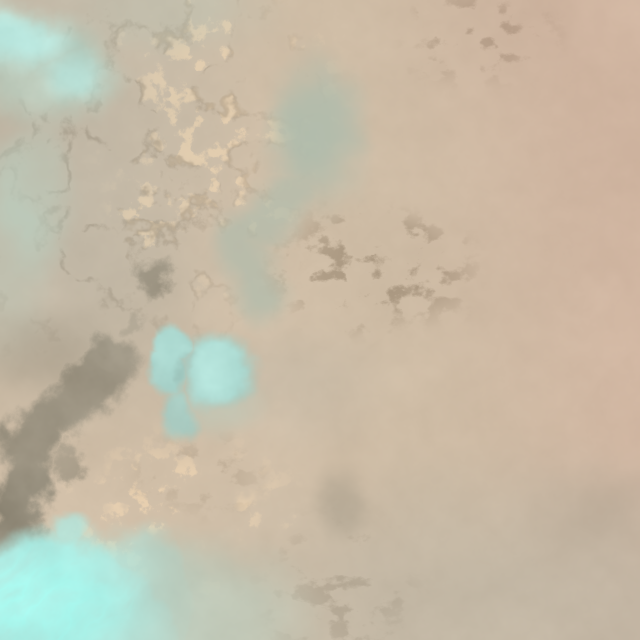
A WebGL 1 fragment shader for this texture:

```glsl
precision highp float;
// Aerial view of pale desert with turquoise clouds, thin haze and cloud shadows.
// Soft ellipses and capsules, warped by fractal value noise, place each layer;
// thresholded noise adds the mottled ground, ragged edges and specks.
uniform vec2 u_resolution;

#define SAND vec3(.815, .745, .655)
#define ROSE vec3(.81, .705, .625)
#define GREY_SAND vec3(.735, .705, .64)
#define HAZE vec3(.68, .735, .675)
#define SHADOW vec3(.565, .54, .475)
#define CLOUD_DIM vec3(.6, .755, .725)
#define CLOUD_MID vec3(.69, .885, .855)
#define CLOUD_LIT vec3(.65, .98, .945)
#define PALE vec3(.735, .795, .735)
#define EDGE_WARP .045

float hash(vec2 p) {
    vec3 q = fract(p.xyx * .1031);
    q += dot(q, q.yzx + 33.33);
    return fract((q.x + q.y) * q.z);
}

float noise(vec2 p) {
    vec2 i = floor(p), f = fract(p), e = vec2(1, 0);
    f = f * f * (3. - 2. * f);
    return mix(mix(hash(i), hash(i + e), f.x),
               mix(hash(i + e.yx), hash(i + e.xx), f.x), f.y);
}

float fbm(vec2 p) {
    float sum = 0., amp = .516;
    for (int i = 0; i < 5; i++) {
        sum += amp * noise(p);
        p = mat2(1.6, 1.2, -1.2, 1.6) * p + 17.3;
        amp *= .5;
    }
    return sum;
}

// Ellipse that fades over the relative width soft on both sides of its rim.
float blob(vec2 p, float x, float y, float rx, float ry, float soft) {
    float d = length((p - vec2(x, y)) / vec2(rx, ry));
    return 1. - smoothstep(1. - soft, 1. + soft, d);
}

// Distance to the line from a to b.
float segment(vec2 p, vec2 a, vec2 b) {
    vec2 d = b - a;
    return length(p - a - d * clamp(dot(p - a, d) / dot(d, d), 0., 1.));
}

void main() {
    vec2 uv = gl_FragCoord.xy / u_resolution;
    float broad = fbm(uv * 5. + 3.), mid = fbm(uv * 15. + 41.), fine = fbm(uv * 48. + 9.);
    vec2 warp = vec2(fbm(uv * 16. + 70.), fbm(uv * 16. + 120.)) - .5;
    vec2 p = uv + warp * EDGE_WARP;
    vec2 ragged = p + (vec2(fine, fbm(uv * 48. + 88.)) - .5) * EDGE_WARP;

    // Ground: rose to the right, grey to the upper left and along the bottom.
    vec3 col = mix(SAND, ROSE, smoothstep(.58, 1.05, uv.x + .2 * (uv.y - .5)));
    float west = 1. - smoothstep(.12, .5, uv.x + .2 * (broad - .5));
    col = mix(col, GREY_SAND, .8 * west * smoothstep(.25, .62, uv.y));
    col = mix(col, GREY_SAND, .65 * blob(p, .82, .02, .48, .19, .7));
    col = mix(col, GREY_SAND, .35 * blob(p, .45, .4, .11, .07, .9));
    col += (broad - .5) * .05 + (mid - .5) * .02 + (fine - .5) * .018;

    // Mottled scrub and sunlit flecks on the upper left.
    float veins = 1. - smoothstep(0., .07, abs(mid - .5));
    float scrub = blob(p, .17, .8, .28, .33, .5) * veins;
    col -= .08 * scrub * smoothstep(.38, .62, fine);
    float sunlit = max(blob(p, .34, .83, .14, .25, .6), blob(p, .23, .66, .05, .07, .6));
    sunlit = max(sunlit, blob(p, .27, .19, .15, .1, .6));
    float flecks = smoothstep(.54, .68, fine) * smoothstep(.42, .6, mid);
    col += vec3(.085, .06, .025) * flecks * sunlit;

    // Clusters of dark specks and two smudges on the open ground.
    float cluster = blob(p, .58, .58, .13, .085, .5)
                  + .7 * blob(p, .74, .95, .1, .07, .6)
                  + .5 * blob(p, .52, .07, .1, .1, .7)
                  + .5 * blob(p, .31, .26, .08, .05, .7);
    col -= .13 * cluster * smoothstep(.53, .7, fbm(uv * vec2(34, 44) + 150.));
    col = mix(col, SHADOW, .32 * blob(p, .53, .215, .028, .045, .8));
    col = mix(col, SHADOW, .17 * blob(p, .93, .2, .08, .045, .9));

    // Thin haze: a bent plume in the middle and veils at the left edge.
    vec2 bend = vec2(.37, .62);
    float stem = min(segment(p, vec2(.47, .71), bend), segment(p, bend, vec2(.41, .54)));
    float plume = max(.8 * blob(p, .495, .79, .06, .095, .65),
                      .6 - .6 * smoothstep(.008, .065, stem));
    col = mix(col, HAZE, plume * (.7 + .6 * broad));
    float veil = .65 * blob(p, .055, .7, .05, .095, .6)
               + .45 * blob(p, 0., .6, .06, .13, .7)
               + .35 * blob(p, .27, .99, .12, .05, .8);
    col = mix(col, PALE, veil * (.6 + .5 * mid));

    // Ragged cloud shadows running down to the left edge.
    float band = min(segment(ragged, vec2(.165, .425), vec2(.055, .315)),
                     segment(ragged, vec2(.045, .3), vec2(.015, .16)));
    float shade = 1. - smoothstep(.026, .058, band);
    shade = max(shade, .75 * blob(ragged, .235, .565, .02, .025, .5));
    shade = max(shade, .65 * blob(ragged, .108, .275, .024, .02, .5));
    shade = max(shade, .45 * blob(ragged, .205, .495, .014, .02, .5));
    shade = max(shade, .35 * blob(p, .08, .45, .08, .05, .8));
    col = mix(col, SHADOW + (mid - .5) * .15, shade * (.65 + .4 * broad));

    // Upper left cloud with two bright cores.
    float puffs = (mid - .5) * .12;
    float north = max(blob(p, .065, .895, .105, .075, .4), blob(p, .015, .94, .075, .05, .45));
    float cores = max(blob(p, .025, .94, .075, .04, .8), .8 * blob(p, .115, .888, .045, .033, .85));
    col = mix(col, mix(PALE, CLOUD_MID + .03, cores) + puffs, north * .92);

    // Compact middle cloud: overlapping lobes, dim at the rim and in the crease.
    float lobes = max(blob(p, .34, .425, .058, .054, .3), blob(p, .27, .455, .027, .032, .28));
    lobes = max(lobes, blob(p, .263, .415, .029, .036, .28));
    lobes = max(lobes, .9 * blob(p, .278, .355, .027, .036, .4));
    float lit = max(blob(p, .345, .43, .05, .045, .8), .65 * blob(p, .27, .445, .03, .06, .9));
    lit -= .45 - .45 * smoothstep(0., .014, segment(p, vec2(.293, .44), vec2(.278, .4)));
    col = mix(col, PALE, .5 * blob(p, .345, .37, .05, .04, .7));
    col = mix(col, mix(CLOUD_DIM, CLOUD_MID, clamp(lit + .25, 0., 1.)) + puffs, lobes * .94);

    // Lower left bank: crisp on top, fading right, with a streaked bright core.
    float bank = max(blob(p, .06, .01, .235, .155, .14), .85 * blob(p, .22, .05, .1, .115, .25));
    bank = max(bank, .75 * blob(p, .28, .02, .17, .12, .45));
    bank = max(bank, .8 * blob(p, .105, .165, .026, .024, .5));
    float streaks = 1. - abs(2. * fbm(vec2(p.x + p.y, 2. * (p.y - p.x)) * 12.) - 1.);
    vec3 bankCol = mix(CLOUD_MID, PALE, smoothstep(.1, .38, uv.x));
    float core = blob(p, .065, .055, .125, .095, .75) * (.35 + .65 * streaks);
    col = mix(col, mix(bankCol, CLOUD_LIT, core) + puffs * .6, bank * .95);

    gl_FragColor = vec4(clamp(col, 0., 1.), 1);
}
```
